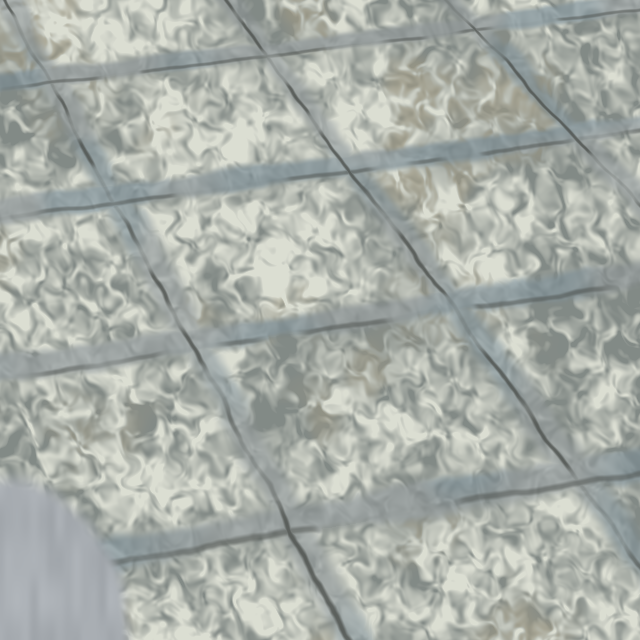
Write a WebGL 1 fragment shader that draws this texture.

```glsl
precision highp float;
// Weathered stone paving in slanted perspective: pale flaking slabs, smooth grey joints, dark cracks.

uniform vec2 u_resolution;

// Perspective of the paving; canvas units, y measured down from the top
const vec3 SLAB_ACROSS = vec3(0.3475, -0.041, 0.02);
const vec3 SLAB_DOWN = vec3(0.085, 0.159, -0.09);
const vec3 FIRST_CORNER = vec3(0.078, 0.130, 1.0);

// Joints, in slab units (x: joints between columns, y: between rows)
const vec2 BAND_HALF = vec2(0.050, 0.068);
const vec2 BAND_SHIFT = vec2(0.018, -0.050);
const vec2 CRACK_HALF = vec2(0.007, 0.012);
const vec2 CRACK_STRENGTH = vec2(0.80, 0.50);
const float WOBBLE = 0.045;

// Surface grain
const float FLECK_SCALE = 56.0;
const float FLECK_CONTRAST = 1.75;
const float PATCH_CONTRAST = 0.95;
const float STAIN_AMOUNT = 0.42;

// Smooth rounded patch in the lower left corner
const vec2 SMOOTH_RADII = vec2(0.205, 0.250);

const vec3 GREY_STONE = vec3(0.510, 0.540, 0.525);
const vec3 PALE_STONE = vec3(0.860, 0.870, 0.825);
const vec3 JOINT_GREY = vec3(0.595, 0.622, 0.620);
const vec3 JOINT_BLUE = vec3(0.540, 0.595, 0.610);
const vec3 CRACK_DARK = vec3(0.300, 0.315, 0.300);
const vec3 STAIN_OCHRE = vec3(0.690, 0.640, 0.520);
const vec3 SMOOTH_GREY = vec3(0.655, 0.675, 0.695);

float hash(vec2 p) {
  vec3 q = fract(p.xyx * 0.1031);
  q += dot(q, q.yzx + 33.33);
  return fract((q.x + q.y) * q.z);
}

float noise(vec2 p) {
  vec2 i = floor(p), f = fract(p);
  f = f * f * (3.0 - 2.0 * f);
  return mix(mix(hash(i), hash(i + vec2(1.0, 0.0)), f.x),
             mix(hash(i + vec2(0.0, 1.0)), hash(i + vec2(1.0, 1.0)), f.x), f.y);
}

float fbm(vec2 p) {
  float sum = 0.0, weight = 0.5;
  for (int i = 0; i < 4; i++) {
    sum += weight * noise(p);
    p = mat2(1.6, 1.2, -1.2, 1.6) * p + 17.3;
    weight *= 0.5;
  }
  return sum / 0.9375;
}

// Canvas position to slab coordinates, by inverting the perspective
vec2 slabCoords(vec2 p) {
  vec3 q = vec3(p, 1.0);
  return vec2(dot(cross(SLAB_DOWN, FIRST_CORNER), q),
              dot(cross(FIRST_CORNER, SLAB_ACROSS), q))
       / dot(cross(SLAB_ACROSS, SLAB_DOWN), q);
}

// Winding flakes, stretched a little along the slanted columns
float flecks(vec2 p) {
  vec2 q = mat2(1.0, 0.25, -0.35, 0.85) * p * FLECK_SCALE;
  vec2 warp = vec2(noise(q * 0.8 + 5.0), noise(q * 0.8 + 41.0)) - 0.5;
  return 0.62 * noise(q + 2.2 * warp) + 0.38 * noise(q * 2.1 + 2.6 * warp + 9.0);
}

void main() {
  vec2 p = gl_FragCoord.xy / u_resolution;
  p.y = 1.0 - p.y;

  // Slab layout with slightly uneven edges
  vec2 uv = slabCoords(p);
  uv += WOBBLE * (vec2(fbm(p * 13.0 + 3.0), fbm(p * 13.0 + 60.0)) - 0.5);
  vec2 id = floor(uv);
  vec2 jointId = floor(uv + 0.5);
  vec2 offset = uv - jointId;

  // Joint bands, ragged where the pale surface breaks off
  float fleck = flecks(p);
  float patches = fbm(p * 9.0 + 20.0);
  vec2 ragged = BAND_HALF * (0.65 + 0.7 * vec2(noise(p * 11.0 + 8.0), noise(p * 11.0 + 33.0)));
  ragged += 0.035 * (fleck - 0.5);
  vec2 bandDist = abs(offset - BAND_SHIFT) - ragged;
  vec2 band = 1.0 - smoothstep(vec2(-0.025), vec2(0.035), bandDist);
  float joint = max(band.x * 0.82, band.y * 0.95);

  // Stone tone: wear of each slab, broad patches and fine flakes
  float wear = 0.67 - 0.13 * min(abs(id.x), 2.0) + 0.26 * (hash(id + 27.0) - 0.5);
  vec2 inner = min(fract(uv), 1.0 - fract(uv));
  float margin = smoothstep(0.02, 0.24, min(inner.x, inner.y) + 0.35 * (patches - 0.4));
  float tone = wear - 0.16 * (1.0 - margin)
             + PATCH_CONTRAST * (patches - 0.5)
             + FLECK_CONTRAST * (fleck - 0.5) * mix(0.65, 1.0, margin);
  vec3 color = mix(GREY_STONE, PALE_STONE, clamp(tone, 0.0, 1.0));

  // Ochre stains among the flakes
  float stain = smoothstep(0.52, 0.75, fbm(p * 6.0 + 71.0)) * smoothstep(0.65, 0.35, fleck);
  color = mix(color, STAIN_OCHRE, STAIN_AMOUNT * stain);

  // Smooth joint filling
  vec3 filling = mix(JOINT_GREY, JOINT_BLUE, smoothstep(0.4, 0.7, noise(p * 7.0 + 90.0)));
  filling += 0.13 * (fleck - 0.5) + 0.10 * (patches - 0.5);
  color = mix(color, filling, joint);

  // Thin cracks that fade in and out along the joints
  vec2 crack = 1.0 - smoothstep(CRACK_HALF * 0.3, CRACK_HALF * 2.0, abs(offset));
  vec2 broken = smoothstep(vec2(0.25), vec2(0.6),
    vec2(noise(vec2(uv.y * 5.0, jointId.x * 7.0 + 50.0)),
         noise(vec2(uv.x * 6.0, jointId.y * 7.0 + 80.0))));
  crack *= CRACK_STRENGTH * mix(vec2(0.25, 0.08), vec2(1.0), broken);
  color = mix(color, CRACK_DARK, max(crack.x, crack.y));

  // Smooth corner patch with faint upright streaks
  float corner = length((p - vec2(0.0, 1.0)) / SMOOTH_RADII) + 0.10 * (patches - 0.5);
  float streak = noise(p * vec2(75.0, 16.0)) - 0.5;
  color = mix(color, SMOOTH_GREY + 0.07 * streak, 1.0 - smoothstep(0.92, 1.06, corner));

  gl_FragColor = vec4(color, 1.0);
}
```
